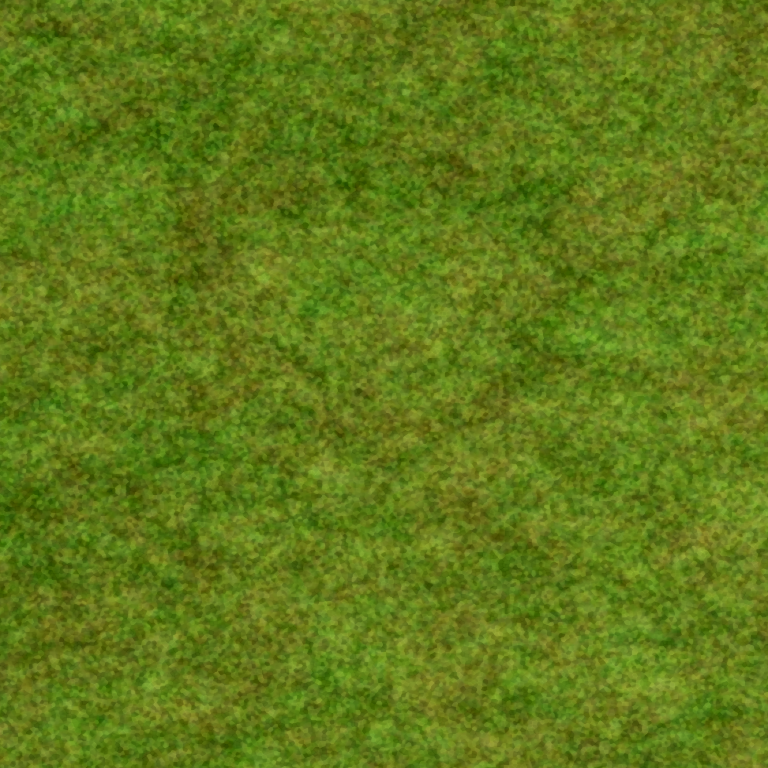
Write a WebGL 1 fragment shader that draws this texture.

```glsl
precision highp float;
uniform vec2 u_resolution;

// Cells across the canvas for each layer
#define BLADE_CELLS vec2(205.0, 225.0)
#define CLUMP_CELLS vec2(96.0, 112.0)
#define TUFT_CELLS vec2(32.0, 54.0)
#define PATCH_CELLS vec2(10.0, 18.0)
#define FIELD_CELLS vec2(4.0, 7.0)

// Strength of light and tint changes
#define CONTRAST 1.0
#define TINT 0.024
#define BLUE_TINT 0.016

const vec3 GRASS = vec3(0.372, 0.472, 0.092);
const vec3 LIGHT_STEP = vec3(0.060, 0.063, 0.038);
const vec3 BROWN_SHIFT = vec3(1.0, -0.45, 0.25);

vec3 hash3(vec2 cell) {
  vec3 p = fract(cell.xyx * vec3(0.1031, 0.1030, 0.0973));
  p += dot(p, p.yxz + 33.33);
  return fract((p.xxy + p.yzz) * p.zyx);
}

// Soft cellular noise with zero mean and unit spread
float cellular(vec2 p, float seed) {
  vec2 base = floor(p);
  vec2 local = p - base;
  float sum = 0.0;
  float power = 0.0;
  for (int y = -1; y <= 1; y++) {
    for (int x = -1; x <= 1; x++) {
      vec2 offset = vec2(float(x), float(y));
      vec3 random = hash3(base + offset + seed * vec2(37.0, 71.0));
      vec2 toPoint = offset + random.xy - local;
      float weight = exp(-5.0 * dot(toPoint, toPoint));
      sum += weight * (random.z - 0.5);
      power += weight * weight;
    }
  }
  return 3.464 * sum * inversesqrt(power + 1e-6);
}

// Layered sines bend the patches out of their grid
vec2 bend(vec2 p) {
  vec2 wave = sin(p.yx * vec2(19.0, 23.0) + vec2(0.7, 2.1));
  wave += 0.5 * sin(p.yx * vec2(47.0, 41.0) + p * 17.0);
  return p + 0.012 * wave;
}

void main() {
  vec2 uv = gl_FragCoord.xy / min(u_resolution.x, u_resolution.y);
  vec2 bent = bend(uv);

  // Light: blades, clumps, then broad flat patches
  float light = 0.70 * cellular(uv * BLADE_CELLS, 1.0);
  light += 0.45 * cellular(uv * CLUMP_CELLS, 2.0);
  light += 0.36 * cellular(bent * TUFT_CELLS, 3.0);
  light += 0.28 * cellular(bent * PATCH_CELLS, 4.0);
  light += 0.22 * cellular(bent * FIELD_CELLS, 5.0);

  // Tint: from fresh green to dry brown
  float dryness = 0.65 * cellular(uv * CLUMP_CELLS, 6.0);
  dryness += 0.50 * cellular(bent * TUFT_CELLS, 7.0);
  dryness += 0.55 * cellular(bent * PATCH_CELLS, 8.0);
  float blue = cellular(uv * CLUMP_CELLS, 9.0);

  vec3 color = GRASS + CONTRAST * light * LIGHT_STEP;
  color += TINT * dryness * BROWN_SHIFT;
  color.b += BLUE_TINT * blue;
  gl_FragColor = vec4(clamp(color, 0.0, 1.0), 1.0);
}
```
